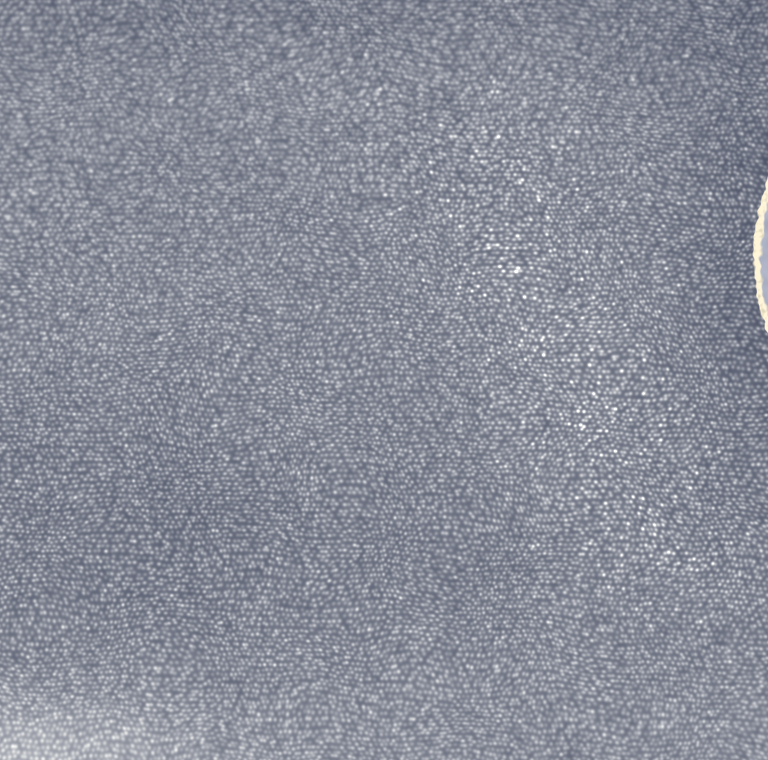
A Shadertoy shader for this texture:

```glsl
// Blue-grey satin leatherette: tiny glinting beads under soft uneven light, with a pale chip at the right edge.

vec2 hash2(vec2 p) {
    vec3 q = fract(vec3(p.xyx) * vec3(0.1031, 0.1030, 0.0973));
    q += dot(q, q.yzx + 33.33);
    return fract((q.xx + q.yz) * q.zy);
}

float gradientNoise(vec2 p) {
    vec2 cell = floor(p), f = fract(p);
    vec2 u = f * f * f * (f * (f * 6.0 - 15.0) + 10.0);
    float corner[4];
    for (int n = 0; n < 4; n++) {
        vec2 o = vec2(n & 1, n >> 1);
        corner[n] = dot(hash2(cell + o + 80.0) * 2.0 - 1.0, f - o);
    }
    return mix(mix(corner[0], corner[1], u.x), mix(corner[2], corner[3], u.x), u.y);
}

// Round highlights on a jittered brick lattice, centred on zero
float beads(vec2 p, float tightness, float glint) {
    float sum = 0.0;
    for (int j = -1; j <= 1; j++) {
        float row = floor(p.y) + float(j);
        float shift = 0.5 * mod(row, 2.0);
        for (int i = -1; i <= 1; i++) {
            vec2 id = vec2(floor(p.x + shift) + float(i), row);
            vec2 centre = id + 0.5 - vec2(shift, 0.0) + (hash2(id + 17.0) - 0.5) * 0.46;
            vec2 d = p - centre;
            vec2 h = hash2(id + 251.0);
            float strength = 0.52 + 0.72 * h.x + glint * pow(h.y, 12.0);
            sum += strength * exp(-tightness * dot(d, d));
        }
    }
    return sum - (0.88 + glint / 13.0) * 3.1416 / tightness;
}

// Broad light and shadow over the sheet
float sheetLight(vec2 uv, float sheen) {
    float light = 0.42 + 0.09 * sheen;
    light -= 0.24 * smoothstep(0.78, 1.03, uv.x) * exp(-pow((uv.y - 0.68) / 0.36, 2.0));
    light -= 0.10 * exp(-pow((uv.x - 0.18) / 0.4, 2.0) - pow((uv.y - 0.31) / 0.13, 2.0));
    light -= 0.10 * smoothstep(0.86, 1.0, uv.y);
    light += 0.06 * smoothstep(0.22, 0.0, uv.y);
    light += 0.42 * exp(-pow(uv.x / 0.27, 2.0) - pow(uv.y / 0.075, 2.0));
    return light;
}

void mainImage(out vec4 fragColor, in vec2 fragCoord) {
    vec2 uv = fragCoord / iResolution.y;
    float pixel = 1.0 / iResolution.y;

    // Diagonal sheen where the glints gather
    float sheen = exp(-pow((uv.x - 0.72 - (0.6 - uv.y) * 0.45) / 0.13, 2.0));
    sheen *= smoothstep(0.12, 0.35, uv.y) * smoothstep(1.0, 0.8, uv.y);

    // Focus falls off toward the upper left and the lower edge
    float blur = smoothstep(0.55, 0.95, uv.y - 0.25 * (uv.x - 0.5));
    blur = max(blur, 0.6 * smoothstep(0.2, 0.0, uv.y));

    // Bead lattice, gently warped and flatter low on the sheet
    vec2 lattice = uv * vec2(143.0, 160.0);
    lattice.y += 9.0 * (1.0 - uv.y) * (1.0 - uv.y) + 4.0 * uv.x * uv.x;
    lattice += 2.2 * vec2(gradientNoise(uv * 9.0), gradientNoise(uv * 9.0 + 31.0));
    float grain = beads(lattice, mix(7.2, 4.6, blur), 0.6 + 0.8 * sheen);

    // Cloudy clusters of brighter and duller beads
    float mottle = 0.10 * gradientNoise(uv * 26.0) + 0.17 * gradientNoise(uv * 62.0 + 7.0);
    mottle += 0.08 * gradientNoise(uv * 6.0 + 13.0);

    float contrast = mix(0.74, 0.58, blur) + 0.16 * sheen;
    float tone = sheetLight(uv, sheen) + mottle + contrast * grain;
    vec3 color = mix(vec3(0.38, 0.40, 0.47), vec3(0.76, 0.77, 0.79), max(tone, -0.25));

    // Pale chip with a ragged cream rim
    float ragged = 0.004 * gradientNoise(uv * 110.0) + 0.004 * gradientNoise(uv * 45.0);
    float chip = length(uv - vec2(1.295, 0.66)) - 0.303 + ragged;
    vec3 rim = vec3(1.0, 0.96, 0.85) - 0.25 * max(gradientNoise(uv * 150.0), 0.0);
    vec3 inside = vec3(0.68, 0.70, 0.77) + 0.1 * gradientNoise(uv * 60.0);
    vec3 chipColor = mix(inside, rim, smoothstep(-0.011, -0.007, chip));
    color = mix(color, chipColor, smoothstep(pixel, -pixel, chip));

    fragColor = vec4(clamp(color, 0.0, 1.0), 1.0);
}
```
